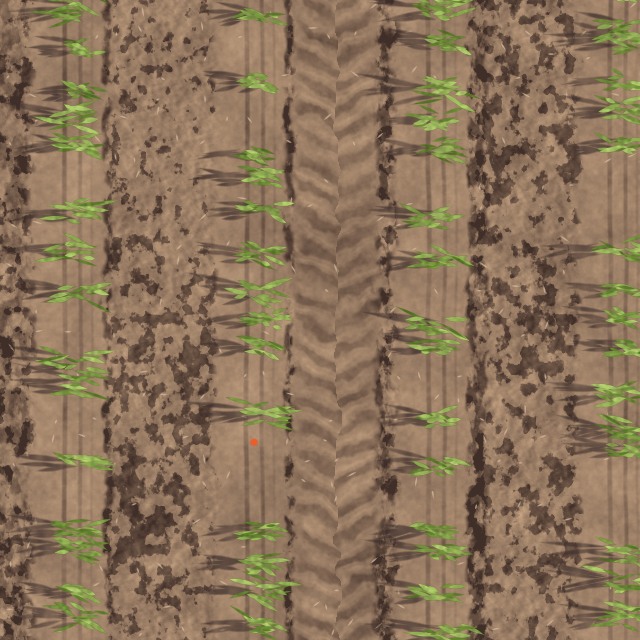
Reproduce this texture procedurally as a Shadertoy shader.

```glsl
#define ROW_START 0.122
#define ROW_PITCH 0.284
#define SLOTS 19.0
#define LEAVES 15
#define SHADOWS 6
#define TRACK_X 0.527
#define TRACK_HALF 0.067
#define LUGS 24.0
#define SOIL_DARK vec3(0.25, 0.18, 0.155)
#define SOIL_LIGHT vec3(0.73, 0.60, 0.48)
#define LEAF_DARK vec3(0.31, 0.45, 0.12)
#define LEAF_LIGHT vec3(0.66, 0.78, 0.40)

vec3 hash3(vec3 p) {
    p = fract(p * vec3(0.1031, 0.1030, 0.0973));
    p += dot(p, p.yxz + 33.33);
    return fract((p.xxy + p.yxx) * p.zyx);
}

float noise(vec2 p) {
    vec2 i = floor(p), f = fract(p);
    f = f * f * (3.0 - 2.0 * f);
    vec2 e = vec2(0, 1);
    return mix(mix(hash3(vec3(i, 7)).x, hash3(vec3(i + e.yx, 7)).x, f.x),
               mix(hash3(vec3(i + e, 7)).x, hash3(vec3(i + e.yy, 7)).x, f.x), f.y);
}

float fbm(vec2 p) {
    float sum = 0.0, amp = 0.533;
    for (int i = 0; i < 4; i++) {
        sum += amp * noise(p);
        p = mat2(1.6, 1.2, -1.2, 1.6) * p + 17.0;
        amp *= 0.5;
    }
    return sum;
}

float band(float x, float lo, float hi, float soft) {
    return smoothstep(lo - soft, lo + soft, x) - smoothstep(hi - soft, hi + soft, x);
}

// Coverage of a pointed blade starting at the origin
float blade(vec2 p, float angle, float len, float halfWidth, float soft) {
    float c = cos(angle), s = sin(angle);
    vec2 q = vec2(c * p.x + s * p.y, c * p.y - s * p.x);
    float t = q.x / len;
    return 1.0 - smoothstep(-soft, soft, abs(q.y) - halfWidth * 4.0 * t * (1.0 - t));
}

// Tyre lugs: two staggered halves sloping down to the middle
float tread(vec2 p) {
    float u = (p.x - TRACK_X) / TRACK_HALF + 0.25 * (noise(p * 45.0) - 0.5);
    float phase = p.y * LUGS - 0.8 * abs(u) + 0.5 * step(0.0, u);
    float s = fract(phase + 0.7 * (fbm(p * 28.0) - 0.5));
    float shade = smoothstep(0.0, 0.2, s) - smoothstep(0.4, 0.6, s);
    float rim = band(s, 0.68, 0.84, 0.08);
    float wear = 0.4 + 0.9 * noise(p * vec2(22.0, 30.0));
    return (0.27 * shade - 0.10 * rim) * wear * (1.0 - smoothstep(0.75, 1.05, abs(u)));
}

// Soil brightness: smooth seed strips, wheel track, cloddy ground between
float soilTone(vec2 p, float row, float dx) {
    float wobble = 0.016 * (noise(p * 42.0) - 0.5) + 0.008 * (noise(p * 110.0) - 0.5);
    float strip = band(dx + wobble, -0.070, 0.043, 0.006);
    float track = band(p.x + wobble, TRACK_X - TRACK_HALF, TRACK_X + TRACK_HALF, 0.006);
    float rough = (1.0 - strip) * (1.0 - track);
    float tone = 0.79 + 0.40 * (fbm(p * 16.0) - 0.5) + 0.24 * (fbm(p * 130.0) - 0.5);

    // Clods lit from the right, with dark pits between them
    float relief = fbm(p * 62.0) - fbm(p * 62.0 + vec2(0.35, -0.1));
    tone += (0.15 + 0.85 * rough) * 0.65 * relief;
    float patches = 0.22 * (noise(p * 9.0 + 4.0) - 0.5);
    float pits = smoothstep(0.53, 0.65, fbm(p * vec2(72.0, 64.0) + 31.0) + patches);
    tone -= rough * (0.05 + 0.52 * pits);

    // Crumbled strip edges, broader beside the wheel track
    float wide = row == 2.0 ? 0.024 : 0.006;
    float edge = band(dx + wobble * 0.6, 0.040, 0.045 + wide, 0.004);
    edge = max(edge, band(p.x + wobble, 0.588, 0.612, 0.007));
    edge = max(edge, 0.6 * band(p.x + wobble, -0.1, 0.042, 0.006));
    tone -= 0.55 * edge * smoothstep(0.38, 0.60, fbm(p * vec2(80.0, 50.0) + 9.0));

    // Drill grooves
    float sway = dx + 0.003 * (noise(vec2(row * 9.0, p.y * 12.0)) - 0.5);
    float grooves = band(sway, -0.024, -0.017, 0.002) + 0.9 * band(sway, 0.001, 0.007, 0.002)
                  + 0.4 * band(sway, 0.020, 0.024, 0.002);
    tone -= 0.27 * grooves * (0.4 + noise(p * vec2(60.0, 25.0)));
    return tone - track * (0.05 + tread(p));
}

void mainImage(out vec4 fragColor, in vec2 fragCoord) {
    vec2 p = fragCoord / iResolution.xy;
    float soft = max(0.0011, 0.8 / iResolution.y);
    float row = floor((p.x - ROW_START) / ROW_PITCH + 0.5);
    float rowX = ROW_START + row * ROW_PITCH;
    float dx = p.x - rowX;
    vec3 color = mix(SOIL_DARK, SOIL_LIGHT, clamp(soilTone(p, row, dx), 0.0, 1.1));

    // Scattered straw
    vec2 cell = floor(p * 30.0);
    vec3 r = hash3(vec3(cell, 3));
    vec2 strawStart = (cell + 0.3 + 0.4 * r.yz) / 30.0;
    float straw = blade(p - strawStart, r.y * 40.0, 0.006 + 0.009 * r.z, 0.0012, soft);
    color = mix(color, vec3(0.84, 0.73, 0.62), 0.8 * straw * step(r.x, 0.2));

    // Plants in jittered slots along each row
    float shadow = 0.0, cover = 0.0;
    vec3 leafColor = LEAF_DARK;
    for (int j = -1; j <= 1; j++) {
        float slot = floor(p.y * SLOTS) + float(j);
        vec3 h = hash3(vec3(row + 5.0, slot + 11.0, 2));
        vec2 root = vec2(rowX + 0.018 * (h.y - 0.5), (slot + 0.2 + 0.6 * h.z) / SLOTS);
        float density = root.y < 0.19 ? 0.95 : 0.8;
        if (h.x > density || band(root.y, 0.19, 0.27, 0.001) > 0.5) continue;
        float size = 0.75 + 0.45 * fract(h.x * 37.0);
        for (int k = 0; k < SHADOWS; k++) {
            vec3 s = hash3(vec3(row + 21.0, slot + 40.0, float(k) + 50.0));
            vec2 q = p - root - vec2(-0.035 * s.x, 0.022 * (s.y - 0.5));
            float streak = blade(q, 3.14159 + 0.5 * (s.z - 0.5), size * (0.04 + 0.05 * s.y), 0.0034, 0.002);
            shadow = max(shadow, streak * (0.5 + 0.5 * noise(p * 80.0)));
        }
        for (int k = 0; k < LEAVES; k++) {
            vec3 a = hash3(vec3(row + 3.0, slot + 70.0, float(k) + 90.0));
            vec3 b = hash3(vec3(row + 8.0, slot + 30.0, float(k) + 140.0));
            vec2 q = p - root - size * vec2(0.036, 0.026) * (a.xy - 0.5);
            float angle = 0.9 * (a.z - 0.5) - 0.1 + 3.14159 * step(0.55, b.x);
            float leaf = blade(q, angle, size * (0.016 + 0.032 * b.y), 0.0022 + 0.0016 * b.z, soft);
            leafColor = mix(leafColor, mix(LEAF_DARK, LEAF_LIGHT, b.z), leaf);
            cover = max(cover, leaf);
        }
    }
    color = mix(color, SOIL_DARK * vec3(0.95, 1.0, 1.1), 0.78 * shadow);
    color = mix(color, leafColor * (0.85 + 0.3 * noise(p * 180.0)), 0.92 * cover);

    // Small orange marker
    float marker = 1.0 - smoothstep(0.004, 0.007, length(p - vec2(0.397, 0.309)));
    color = mix(color, vec3(0.93, 0.36, 0.16), marker);
    fragColor = vec4(color, 1.0);
}
```
